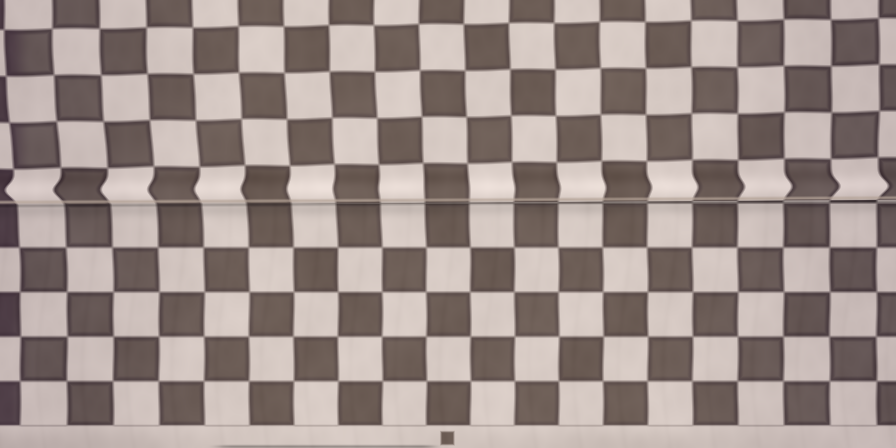
Reproduce this pattern procedurally as a Shadertoy shader.

```glsl
const float PI = 3.14159265;

float hash(vec2 p) {
    return fract(sin(dot(p, vec2(127.1, 311.7))) * 4375.85);
}

// Distance to the nearest jittered feature point
float cellular(vec2 p) {
    vec2 base = floor(p);
    float nearest = 2.0;
    for (int j = -1; j <= 1; j++)
    for (int i = -1; i <= 1; i++) {
        vec2 cell = base + vec2(i, j);
        vec2 feature = cell + vec2(hash(cell), hash(cell + 17.3));
        nearest = min(nearest, distance(p, feature));
    }
    return nearest;
}

float band(float d, float halfWidth, float soft) {
    return 1.0 - smoothstep(halfWidth - soft, halfWidth + soft, abs(d));
}

void mainImage(out vec4 fragColor, in vec2 fragCoord) {
    vec2 p = fragCoord / iResolution.y;
    p.x += 1.0 - 0.5 * iResolution.x / iResolution.y;
    float soft = max(0.0035, 0.9 / iResolution.y);
    float side = p.x - 1.0;
    float fold = p.y - 0.5495 - 0.005 * side;
    float above = smoothstep(-soft, soft, fold);

    // Sheet coordinates: lens stretch, lean and bulging fold
    float d = side - 0.0013 + 0.0156 * smoothstep(0.35, 1.0, p.y);
    float bulge = exp(-pow((fold - 0.03) / 0.02, 2.0)) * above;
    d *= 1.0 - 0.024 * bulge;
    d += 0.0008 * sin(p.y * 43.0 + p.x * 5.0);
    float column = d / mix(0.0984, 0.1004, smoothstep(0.4, 0.9, p.y));
    column *= 1.0 - 0.024 * min(d * d, 1.0);
    float lowerRow = (p.y - 0.0495) / 0.0995;
    float upperRow = (p.y - 0.6354 - 0.0125 * side
                   + 0.0012 * sin(p.x * 31.0)) / 0.1036;

    // Soft checker; the fold hides one row, so the phase flips there
    float waveX = cos(PI * column);
    float waveY = mix(sin(PI * lowerRow), -sin(PI * upperRow), above);
    float w = PI * soft * 10.0;
    float checker = clamp(waveX / w, -1.0, 1.0) * clamp(waveY / w, -1.0, 1.0);
    float ink = (0.5 + 0.5 * checker) * smoothstep(-0.04, 0.04, lowerRow);

    // Small registration square in the margin
    vec2 mark = abs(p - vec2(0.9987, 0.022)) - 0.0145;
    ink = max(ink, 1.0 - smoothstep(-soft, soft, max(mark.x, mark.y)));

    // Cloth tones with lens falloff
    float falloff = smoothstep(0.35, 1.05, abs(side));
    vec3 cloth = mix(vec3(0.85, 0.80, 0.775), vec3(0.78, 0.725, 0.715), falloff);
    vec3 dark = mix(vec3(0.43, 0.37, 0.34), vec3(0.39, 0.335, 0.335), falloff);
    float row = mix(lowerRow, upperRow + 20.0, step(0.0, fold));
    dark += 0.025 * (hash(floor(vec2(column + 0.5, row))) - 0.5);

    // Purple rims, stronger towards the sides
    float rim = 1.0 - smoothstep(0.12, 0.42, min(abs(waveX), abs(waveY)));
    dark = mix(dark, vec3(0.27, 0.215, 0.235), rim * (0.35 + 0.5 * falloff));
    dark = mix(dark, vec3(0.27, 0.20, 0.25), 0.7 * smoothstep(0.93, 0.98, -side));

    // Margin dimming and highlight on the raised cloth
    float margin = 1.0 - smoothstep(0.0, 0.06, p.y);
    cloth -= 0.06 * margin * (0.6 + 0.4 * sin(p.x * 5.0 + 1.0));
    cloth += 0.07 * exp(-pow((fold - 0.033) / 0.022, 2.0));
    dark -= 0.05 * exp(-pow((fold - 0.055) / 0.018, 2.0));
    vec3 color = mix(cloth, dark, ink);

    // Fold ridge with shadow beneath
    color = mix(color, vec3(0.73, 0.66, 0.61), 0.75 * band(fold - 0.004, 0.003, soft));
    color *= 1.0 - 0.22 * band(fold + 0.004, 0.003, soft);
    color *= 1.0 - 0.09 * exp(-pow((fold + 0.015) / 0.016, 2.0));

    // Lower hem, faint vertical creases and mottling
    float hem = smoothstep(0.46, 0.52, p.x) - smoothstep(0.94, 0.99, p.x);
    color *= 1.0 - 0.3 * hem * band(p.y - 0.003, 0.003, soft);
    float crease = pow(0.5 + 0.5 * cos(p.x * 63.0 + sin(p.y * 9.0)), 24.0);
    color -= 0.012 * crease * (1.0 - above);
    color += 0.022 * (cellular(p * vec2(24.0, 17.0)) - 0.5);
    color += 0.007 * sin(p.x * 17.0 + 2.0 * sin(p.y * 13.0));
    fragColor = vec4(clamp(color, 0.0, 1.0), 1.0);
}
```
